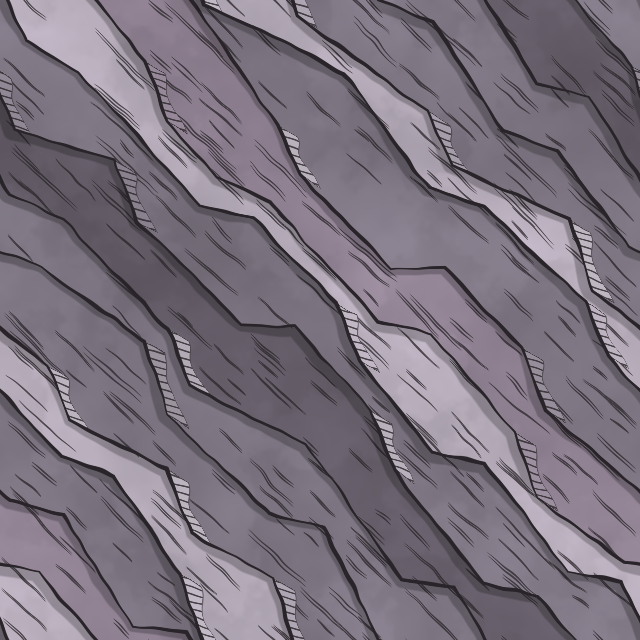
Give the GLSL for this texture, as a WebGL 1 fragment shader.

```glsl
precision highp float;
uniform vec2 u_resolution;

const float BANDS = 8.0;  // rock layers per tile
const float STEPS = 5.0;  // ledges along each layer edge
const vec3 INK = vec3(0.16, 0.14, 0.16);

float wrap(float v, float n) { return floor(mod(v + 0.5, n)); }

float hash(vec2 p) {
  vec3 q = fract(p.xyx * 0.1031);
  q += dot(q, q.yzx + 33.33);
  return fract((q.x + q.y) * q.z);
}

// Value noise that repeats after n cells
float noise(vec2 p, float n) {
  p *= n;
  vec2 i = floor(p), f = fract(p);
  f *= f * (3.0 - 2.0 * f);
  vec2 a = floor(mod(i + 0.5, n)), b = floor(mod(i + 1.5, n));
  return mix(mix(hash(a + n), hash(vec2(b.x, a.y) + n), f.x),
             mix(hash(vec2(a.x, b.y) + n), hash(b + n), f.x), f.y);
}

float fbm(vec2 p, float cells) {
  float sum = 0.0, gain = 0.5;
  for (int o = 0; o < 5; o++) {
    sum += gain * noise(p, cells);
    cells *= 2.0;
    gain *= 0.55;
  }
  return sum;
}

vec3 layerTone(float k) {
  float m = wrap(k * 3.0, BANDS);
  if (m < 1.5) return vec3(0.72, 0.68, 0.735);
  if (m < 2.5) return vec3(0.40, 0.37, 0.415);
  if (m < 3.5) return vec3(0.56, 0.505, 0.57);
  return vec3(0.495, 0.465, 0.515);
}

float ledgePhase(float k) { return hash(vec2(wrap(k, BANDS), 77.0)); }

// Start (side -1) or end (side 1) of ledge i on the edge of layer k
vec2 corner(float i, float k, float side) {
  vec2 id = vec2(wrap(i, STEPS), wrap(k, BANDS));
  float level = step(0.55, hash(id + 31.0));
  float x = (i + 0.5 + 0.4 * (hash(id) - 0.5) + ledgePhase(k)) / STEPS
          + side * mix(0.018, 0.042, level);
  float s = k / BANDS + side * mix(-0.03, 0.03, level)
          + 0.07 * (hash(id + 53.0) - 0.5)
          + 0.03 * (hash(id + 90.0 + side * 7.0) - 0.5)
          + 0.04 * (hash(vec2(id.y, 19.0)) - 0.5);
  return vec2(x, s - x);
}

float segmentDistance(vec2 p, vec2 a, vec2 b) {
  vec2 d = b - a;
  return length(p - a - d * clamp(dot(p - a, d) / dot(d, d), 0.0, 1.0));
}

// Paired pen scratches along the layers
float scratches(vec2 p, float aa) {
  float ink = 0.0;
  for (int l = 0; l < 2; l++) {
    vec2 cells = vec2(8.0, 26.0) + float(l) * vec2(5.0, 15.0);
    vec2 q = vec2(p.x, p.x + p.y) * cells;
    vec2 id = floor(mod(floor(q) + 0.5, cells)) + cells;
    vec2 f = fract(q) - 0.5;
    float halfLength = 0.15 + 0.32 * hash(id + 3.0);
    f.x -= (hash(id + 11.0) - 0.5) * (1.0 - 2.0 * halfLength);
    float dy = f.y - f.x * (hash(id + 23.0) - 0.3) * 0.8 - 0.3 * (hash(id + 41.0) - 0.5);
    float d = abs(abs(dy) - 0.14 * hash(id + 61.0)) * 0.7 / cells.y;
    float taper = clamp(1.0 - abs(f.x) / halfLength, 0.0, 1.0);
    float width = 0.0012 * sqrt(taper);
    float shown = step(0.62, hash(id + 71.0)) * smoothstep(0.0, 0.1, taper);
    ink = max(ink, shown * (1.0 - smoothstep(width - aa * 0.5, width + aa * 0.5, d)));
  }
  return ink;
}

void main() {
  vec2 uv = gl_FragCoord.xy / u_resolution;
  float aa = 1.0 / u_resolution.y;
  vec2 p = uv + 0.005 * (vec2(noise(uv, 34.0), noise(uv, 37.0)) - 0.5);

  // Painted mottling and pen pressure
  float wash = fbm(uv, 5.0);
  float blot = smoothstep(0.46, 0.58, fbm(uv, 9.0));
  float mottle = 0.84 + 0.28 * wash + 0.05 * (blot - 0.5);
  float scratch = 0.75 * scratches(p, aa);
  float pen = 0.0011 + 0.0024 * noise(uv, 19.0);
  float shade = 0.008 + 0.010 * noise(uv, 11.0);

  // Layers from back to front, each shading the one below
  float base = floor((p.x + p.y) * BANDS);
  vec3 color = layerTone(base);
  for (int n = -3; n <= 3; n++) {
    float k = base + float(n);
    float i = floor(p.x * STEPS - ledgePhase(k));
    vec2 a = corner(i - 1.0, k, 1.0), b;
    float dist = 1.0, above = 0.0, facet = 0.0, hatch = 0.0;
    for (int j = 0; j < 3; j++) {
      b = corner(j == 2 ? i + 1.0 : i, k, j == 1 ? 1.0 : -1.0);
      dist = min(dist, segmentDistance(p, a, b));
      if (p.x >= a.x && p.x < b.x)
        above = p.y - mix(a.y, b.y, (p.x - a.x) / (b.x - a.x));
      // Hatched face beside a steep ledge
      if (j == 1 && a.y - b.y > 1.7 * (b.x - a.x)) {
        vec2 r = p - b, d = a - b;
        float v = (r.y + 0.6 * r.x) / (d.y + 0.6 * d.x);
        float u = r.x - d.x * v;
        float w = 0.026 + 0.007 * cos(v * 6.283);
        facet = step(0.0, v) * step(v, 1.0) * step(0.0, u) * (1.0 - smoothstep(w - aa, w + aa, u));
        float rung = abs(fract((r.y + 0.3 * r.x) * 90.0) - 0.5) / 90.0;
        float outline = min(abs(u - w), min(abs(v), abs(1.0 - v)) * 0.07);
        hatch = 1.0 - smoothstep(0.0004, 0.0004 + aa, min(rung, outline));
      }
      a = b;
    }
    float side = above < 0.0 ? -dist : dist;
    vec3 tone = layerTone(k);
    float pale = 0.1 + 0.85 * hash(vec2(wrap(i, STEPS), wrap(k, BANDS)) + 47.0);
    vec3 face = mix(tone, vec3(0.82, 0.79, 0.83), pale);
    vec3 plate = mix(tone * mottle, INK, scratch);
    plate = mix(plate, mix(face, INK, 0.8 * hatch), facet);
    color *= 1.0 - 0.23 * smoothstep(-shade - 0.002, -shade + 0.002, side);
    color = mix(color, plate, smoothstep(-aa, aa, side));
    color = mix(color, INK, 1.0 - smoothstep(pen - aa * 0.6, pen + aa * 0.6, dist));
  }
  gl_FragColor = vec4(color, 1.0);
}
```
